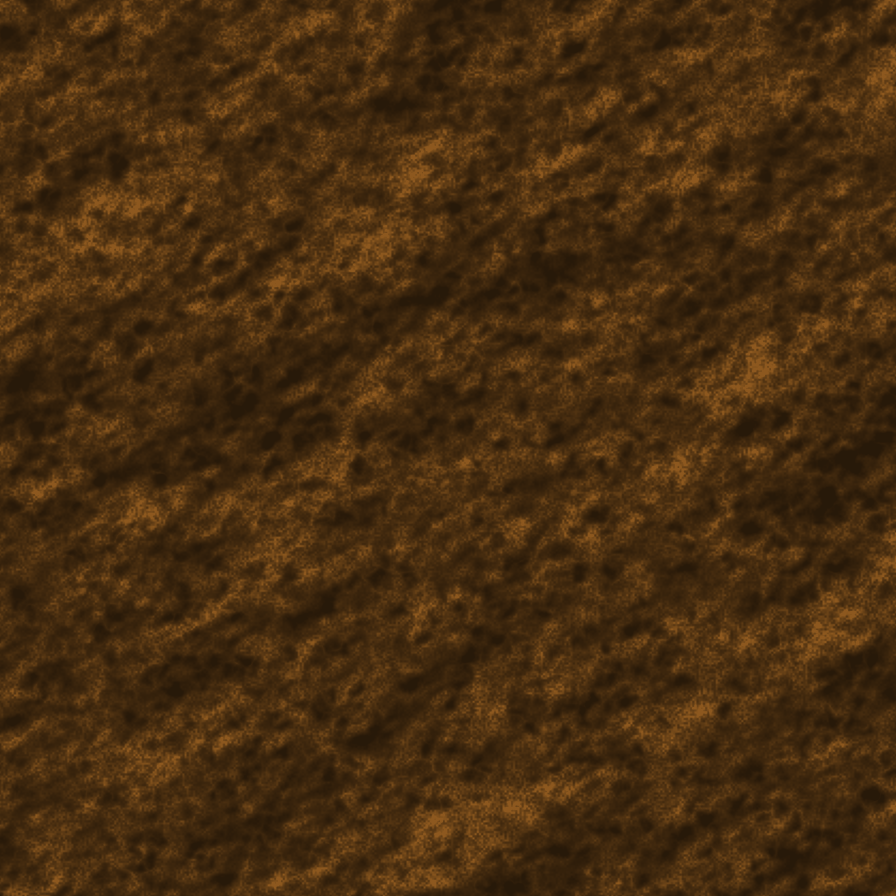
A WebGL 2 fragment shader for this texture:

```glsl
#version 300 es
precision highp float;
// Rough brown soil: side-lit slanting ridges, small soft pits and fine bright grain.

uniform vec2 u_resolution;
out vec4 outColor;

const vec3 SOIL = vec3(0.268, 0.168, 0.058);
const float RIDGE_ANGLE = 0.52;
const float RIDGE_STRETCH = 0.68;
const float LIGHT_STEP = 0.008;

float hash(vec2 p) {
  vec3 q = fract(vec3(p.xyx) * 0.1031);
  q += dot(q, q.yzx + 33.33);
  return fract((q.x + q.y) * q.z);
}

vec2 hash2(vec2 p) {
  return vec2(hash(p + 17.3), hash(p + 71.9));
}

// Smoothed lattice noise in 0..1
float noise(vec2 p) {
  vec2 cell = floor(p);
  vec2 f = fract(p);
  f = f * f * (3.0 - 2.0 * f);
  float low = mix(hash(cell), hash(cell + vec2(1.0, 0.0)), f.x);
  float high = mix(hash(cell + vec2(0.0, 1.0)), hash(cell + 1.0), f.x);
  return mix(low, high, f.y);
}

// Layered height of the ground
float height(vec2 p, float frequency) {
  float sum = 0.0;
  float amplitude = 1.0;
  for (int i = 0; i < 5; i++) {
    sum += amplitude * noise(p * frequency + float(i) * 19.7);
    frequency *= 2.03;
    amplitude *= 0.51;
  }
  return sum;
}

// Cellular noise: round hollows of random depth
float pits(vec2 p, float radius) {
  vec2 cell = floor(p);
  float depth = 0.0;
  for (int y = -1; y <= 1; y++) {
    for (int x = -1; x <= 1; x++) {
      vec2 id = cell + vec2(x, y);
      float d = length(id + hash2(id) - p);
      depth = max(depth, hash(id + 5.1) * (1.0 - smoothstep(0.0, radius, d)));
    }
  }
  return depth;
}

// Turns to the ridge frame: x along the ridges, y across them
vec2 ridgeFrame(vec2 p, float angle, float stretch) {
  vec2 along = vec2(cos(angle), sin(angle));
  return vec2(dot(p, along) * stretch, dot(p, vec2(-along.y, along.x)));
}

void main() {
  vec2 uv = gl_FragCoord.xy / min(u_resolution.x, u_resolution.y);

  // Ridges lit from the upper left
  vec2 ridge = ridgeFrame(uv + 3.0, RIDGE_ANGLE, RIDGE_STRETCH);
  float slope = height(ridge, 8.0) - height(ridge + vec2(0.0, LIGHT_STEP), 8.0);
  float tone = slope * 14.5;

  // Blotches and warped pits
  vec2 warp = vec2(noise(uv * 90.0), noise(uv * 90.0 + 41.0)) - 0.5;
  tone += 1.6 * (noise(uv * 47.0 + 9.0) - 0.5);
  tone -= 2.2 * (pits(uv * 50.0 + 0.7 * warp, 0.75) - 0.24);

  // Grain, strongest on the lit crumbs
  float grain = noise(uv * 420.0) - 0.5;
  tone += grain * mix(0.6, 2.3, smoothstep(-1.0, 1.5, tone));

  // Exponential ramp keeps the shadows close and the highlights sparse
  tone = clamp(tone, -2.2, 2.9);
  outColor = vec4(SOIL * exp(0.25 * tone), 1.0);
}
```
